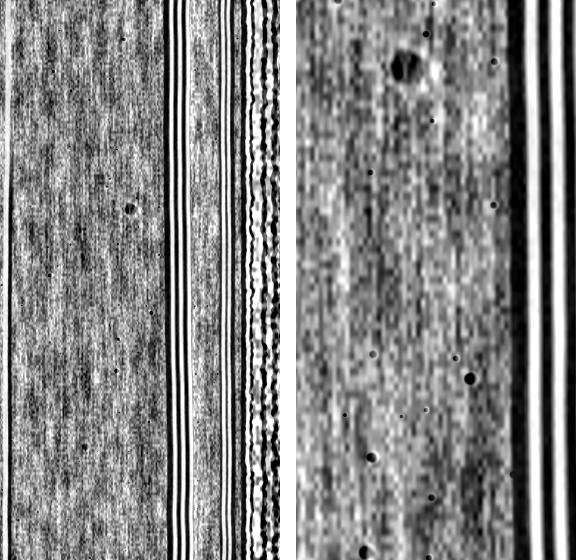
Left: the whole. Right: its middle third, enlarged.
Write a WebGL 1 fragment shader that draws this texture.

```glsl
precision highp float;
// Grey grainy plain with vertical streaks, crossed by hard bright and dark ridges.
// Stretched value noise makes the plain; soft-edged stripes, warped along their
// length, make the ridges; hashed cells scatter small pits shaded from the side.
uniform vec2 u_resolution;

const float TAU = 6.2832;
const float BLACK = 0.02;
const float WHITE = 1.0;

float hash(vec2 p) {
  vec3 q = fract(p.xyx * 0.1031);
  q += dot(q, q.yzx + 33.33);
  return fract((q.x + q.y) * q.z);
}

float noise(vec2 p) {
  vec2 cell = floor(p);
  vec2 f = fract(p);
  f = f * f * (3.0 - 2.0 * f);
  float low = mix(hash(cell), hash(cell + vec2(1.0, 0.0)), f.x);
  float high = mix(hash(cell + vec2(0.0, 1.0)), hash(cell + 1.0), f.x);
  return mix(low, high, f.y);
}

// Noise centred on zero, with separate frequencies across and along.
float grain(vec2 p, float across, float along) {
  return noise(p * vec2(across, along) + across) - 0.5;
}

// Paints a soft-edged vertical stripe of the given level over a base tone.
float stripe(float base, float level, float x, float centre, float halfWidth) {
  float edge = 0.0035;
  float cover = 1.0 - smoothstep(halfWidth - edge, halfWidth + edge, abs(x - centre));
  return mix(base, level, cover * 0.96);
}

// Relief of a round pit: dark bowl, brighter on the right wall and rim.
float pit(vec2 p, vec2 centre, float radius) {
  vec2 d = (p - centre) / radius;
  float dist = length(d);
  float bowl = 1.0 - smoothstep(0.6, 1.15, dist);
  float rim = exp(-9.0 * (dist - 1.25) * (dist - 1.25));
  return bowl * (0.3 * d.x - 0.5) + rim * (0.1 + 0.16 * d.x);
}

// One possible pit per square cell, kept clear of the cell border.
float pits(vec2 p, float size, float chance, float maxRadius) {
  vec2 cell = floor(p / size);
  vec2 jitter = vec2(hash(cell + 11.0), hash(cell + 47.0));
  vec2 centre = (cell + 0.3 + 0.4 * jitter) * size;
  float radius = maxRadius * mix(0.45, 1.0, hash(cell + 83.0));
  return step(hash(cell + 5.0), chance) * pit(p, centre, radius);
}

float plainTexture(vec2 p) {
  float tone = 0.34 * grain(p, 150.0, 11.0);
  tone += 0.42 * grain(p, 190.0, 110.0);
  tone += 0.25 * grain(p, 38.0, 17.0);
  tone += 0.22 * grain(p, 44.0, 1.6);
  return tone;
}

// Three equal crests beside a dark trough, fading into a pale slope.
float ridgeTrain(float base, float x) {
  float slope = smoothstep(0.67, 0.68, x) * (1.0 - smoothstep(0.68, 0.75, x));
  float tone = base + 0.22 * slope;
  float wave = 0.52 + 0.66 * cos(TAU * (x - 0.613) / 0.0295);
  float inside = smoothstep(0.600, 0.605, x) * (1.0 - smoothstep(0.676, 0.684, x));
  tone = mix(tone, clamp(wave, BLACK, WHITE), inside);
  return stripe(tone, BLACK, x, 0.594, 0.009);
}

float doubleRidge(float base, float x) {
  float tone = stripe(base, 0.12, x, 0.786, 0.005);
  tone = stripe(tone, WHITE, x, 0.797, 0.007);
  tone = stripe(tone, 0.2, x, 0.807, 0.004);
  tone = stripe(tone, WHITE, x, 0.817, 0.006);
  return stripe(tone, 0.06, x, 0.830, 0.007);
}

// Broken ridges at the right, their edges roughened by the warp.
float roughRidges(float base, float x, float blotch) {
  float tone = stripe(base, BLACK, x, 0.870, 0.009);
  tone = stripe(tone, WHITE, x, 0.887, 0.007);
  tone = stripe(tone, BLACK, x, 0.899, 0.005);
  tone = stripe(tone, 0.95, x, 0.919, 0.014);
  tone = stripe(tone, BLACK, x, 0.944, 0.008);
  tone = stripe(tone, 0.85, x, 0.962, 0.009);
  tone = stripe(tone, 0.08, x, 0.981, 0.009);
  return tone + blotch * smoothstep(0.88, 0.91, x);
}

void main() {
  vec2 p = gl_FragCoord.xy / u_resolution.x;
  float down = 1.0 - gl_FragCoord.y / u_resolution.y;
  float wobble = 0.004 * grain(p, 0.5, 9.0);
  float texture = plainTexture(p);

  // Plain with pits, one large crater and a faint slanted scratch
  float tone = 0.54 + texture;
  tone += pits(p, 0.12, 0.09, 0.013) + 0.7 * pits(p + 0.4, 0.035, 0.07, 0.005);
  tone += pit(p + 0.008 * grain(p, 70.0, 70.0), vec2(0.467, 1.253), 0.023);
  float scratch = abs(p.x - 0.48 - 0.14 * (p.y - 1.4));
  tone += 0.14 * (1.0 - smoothstep(0.001, 0.005, scratch)) * smoothstep(1.3, 1.5, p.y);

  // Left border ridge, wandering from a pale slope to a sharp pair
  float leftX = p.x + 0.010 * smoothstep(0.1, 0.5, down) + wobble;
  tone = stripe(tone, 0.95, leftX, 0.030, 0.009);
  float leftDark = stripe(tone, BLACK, leftX, 0.045, 0.006);
  tone = mix(tone, leftDark, smoothstep(0.15, 0.4, down));

  // Ridge groups, drifting sideways down the canvas
  tone = ridgeTrain(tone, p.x - 0.012 * smoothstep(0.3, 0.9, down) + wobble);
  tone = doubleRidge(tone, p.x - 0.004 * down + wobble);
  float warp = 0.010 * grain(p, 12.0, 28.0) + 0.008 * grain(p, 40.0, 75.0);
  float blotch = (0.6 + 0.9 * down) * grain(p, 75.0, 55.0);
  tone = roughRidges(tone, p.x + warp * smoothstep(0.83, 0.92, p.x), blotch);

  tone += 0.22 * texture;
  gl_FragColor = vec4(vec3(clamp(tone, 0.0, 1.0)), 1.0);
}
```
